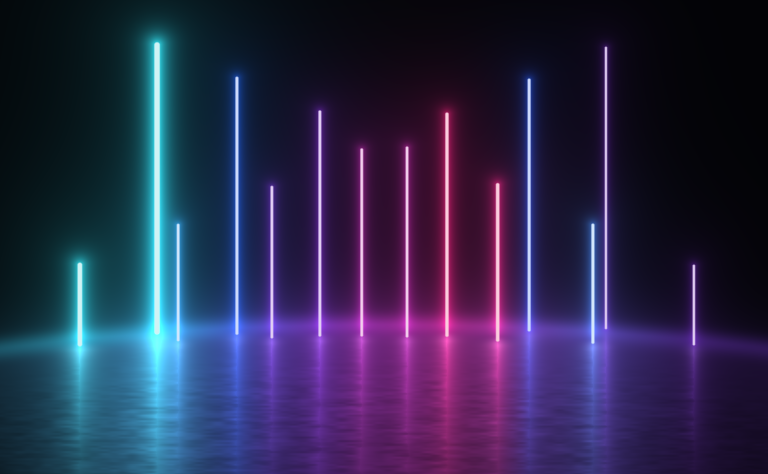
Reproduce this background procedurally as a WebGL 2 fragment shader.

```glsl
#version 300 es
precision highp float;

uniform vec2 u_resolution;
out vec4 outColor;

// Palette
const vec3 BACKDROP = vec3(0.010, 0.012, 0.022);
const vec3 FLOOR_TINT = vec3(0.30, 0.20, 0.50);
const vec3 TEAL = vec3(0.16, 0.78, 0.82);
const vec3 SKY = vec3(0.22, 0.58, 0.95);
const vec3 BLUE = vec3(0.10, 0.34, 0.95);
const vec3 VIOLET = vec3(0.48, 0.14, 0.80);
const vec3 MAGENTA = vec3(0.78, 0.14, 0.68);
const vec3 ROSE = vec3(0.92, 0.10, 0.42);

// Tuning, in canvas heights
const float CORE_WIDTH = 0.0032;
const float HALO_WIDTH = 0.011;
const float GLOW_WIDTH = 0.085;
const float GLOW_GAIN = 0.13;
const float HAZE_HEIGHT = 0.065;
const float STREAK_GAIN = 0.50;
const float RIPPLE_GAIN = 0.16;
const float HORIZON = 0.315;
const float HORIZON_BEND = 0.20;

// Tubes: x, base and top as shares of the canvas
const int COUNT = 14;
const vec3 TUBES[COUNT] = vec3[COUNT](
    vec3(0.104, 0.274, 0.441), vec3(0.2045, 0.300, 0.905),
    vec3(0.232, 0.283, 0.525), vec3(0.3085, 0.297, 0.835),
    vec3(0.354, 0.289, 0.605), vec3(0.4165, 0.293, 0.764),
    vec3(0.471, 0.293, 0.684), vec3(0.530, 0.291, 0.688),
    vec3(0.582, 0.293, 0.759), vec3(0.648, 0.283, 0.610),
    vec3(0.689, 0.304, 0.831), vec3(0.772, 0.278, 0.525),
    vec3(0.789, 0.308, 0.899), vec3(0.9035, 0.274, 0.439));
const vec3 HUES[COUNT] = vec3[COUNT](TEAL, TEAL, SKY, BLUE, VIOLET, VIOLET,
    MAGENTA, MAGENTA, ROSE, ROSE, BLUE, SKY, VIOLET, VIOLET);
const float POWERS[COUNT] = float[COUNT](1.5, 1.8, 0.9, 1.0, 0.9, 0.95,
    0.9, 0.9, 1.1, 1.15, 1.0, 1.0, 0.75, 0.8);

float hash(vec2 p) {
    return fract(sin(dot(p, vec2(127.1, 311.7))) * 43758.5453);
}

float noise(vec2 p) {
    vec2 i = floor(p);
    vec2 f = fract(p);
    f = f * f * (3.0 - 2.0 * f);
    return mix(mix(hash(i), hash(i + vec2(1.0, 0.0)), f.x),
               mix(hash(i + vec2(0.0, 1.0)), hash(i + 1.0), f.x), f.y);
}

float segmentDistance(vec2 p, float x, float base, float top) {
    return length(p - vec2(x, clamp(p.y, base, top)));
}

void main() {
    vec2 uv = gl_FragCoord.xy / u_resolution;
    float aspect = u_resolution.x / u_resolution.y;
    vec2 p = vec2(uv.x * aspect, uv.y);
    float pixel = 1.0 / u_resolution.y;

    float side = uv.x - 0.5;
    float above = uv.y - (HORIZON - HORIZON_BEND * side * side);
    float depth = max(-above, 0.0);
    float floorMask = 1.0 - smoothstep(-0.035, 0.015, above);

    // Ripples stretched along the floor
    float ripple = noise(p * vec2(22.0, 130.0)) * 0.6
                 + noise(p * vec2(50.0, 260.0)) * 0.4 - 0.5;
    float wobble = ripple * depth * 0.05;

    vec3 glow = vec3(0.0);
    vec3 streaks = vec3(0.0);
    vec3 ambience = vec3(0.0);
    float weightSum = 0.0;

    // Light from every tube
    for (int i = 0; i < COUNT; i++) {
        vec3 tube = TUBES[i];
        float x = tube.x * aspect;
        float power = POWERS[i];
        float d = segmentDistance(p, x, tube.y, tube.z);
        float reach = GLOW_WIDTH * power;
        glow += HUES[i] * power * (GLOW_GAIN * exp(-d / reach)
              + 0.55 * exp(-d / (HALO_WIDTH * power)));

        float weight = power * exp(-abs(p.x - x) / 0.12);
        ambience += HUES[i] * weight;
        weightSum += weight;

        float drop = tube.y - uv.y;
        float fall = max(drop, 0.0);
        float spread = (0.014 + 0.07 * fall) * power;
        float fade = exp(-fall / (0.12 + 0.25 * (tube.z - tube.y)));
        float streak = exp(-abs(p.x - x + wobble) / spread) * fade;
        vec3 tint = mix(HUES[i], vec3(1.0), 0.12 + 0.4 * exp(-fall / 0.025));
        streaks += tint * streak * power * smoothstep(-0.01, 0.015, drop);
    }
    ambience /= weightSum;

    // Wall with haze near the floor
    vec3 haze = mix(ambience, FLOOR_TINT, 0.45);
    float sides = 1.0 - 0.6 * smoothstep(0.25, 0.52, abs(side + 0.03));
    vec3 wall = BACKDROP + haze * 0.42 * sides * exp(-max(above, 0.0) / HAZE_HEIGHT);

    // Glossy floor
    vec3 ground = haze * sides * (0.72 - 0.75 * depth);
    ground += streaks * STREAK_GAIN;
    ground *= 1.0 + RIPPLE_GAIN * ripple * smoothstep(0.02, 0.2, depth) * 2.0;

    vec3 color = mix(wall, ground, floorMask) + glow * (1.0 - 0.65 * floorMask);
    color += ambience * 0.22 * exp(-pow(above / 0.022, 2.0));

    // Bright cores
    for (int i = 0; i < COUNT; i++) {
        vec3 tube = TUBES[i];
        float d = segmentDistance(p, tube.x * aspect, tube.y, tube.z);
        float radius = CORE_WIDTH * POWERS[i];
        float core = 1.0 - smoothstep(radius - pixel, radius + pixel, d);
        color = mix(color, mix(HUES[i], vec3(1.0), 0.78), core);
    }

    outColor = vec4(clamp(color, 0.0, 1.0), 1.0);
}
```
